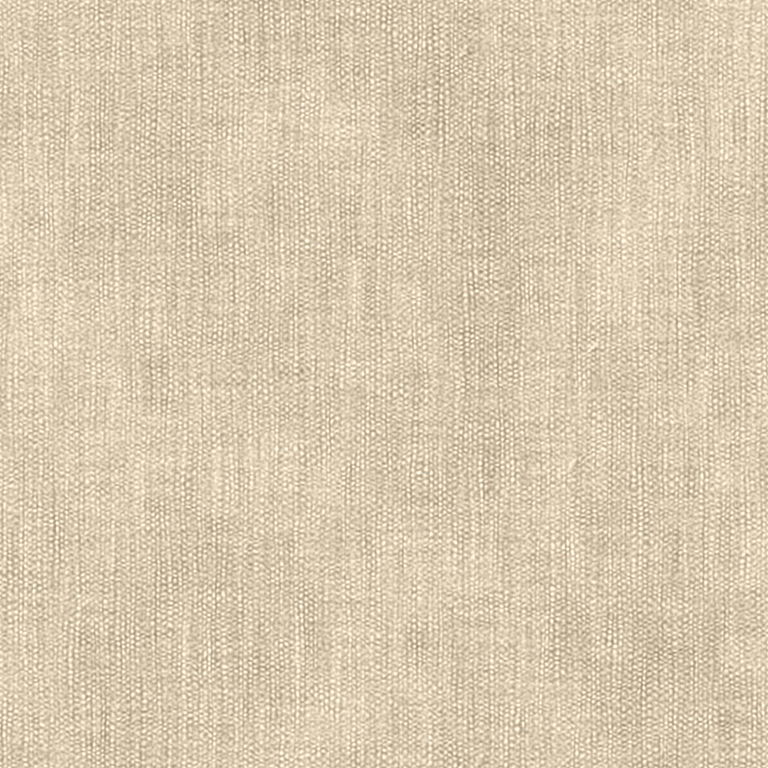
Reproduce this texture procedurally as a Shadertoy shader.

```glsl
// Plain woven linen: staggered thread crossings with uneven warp and weft,
// faint vertical folds, crisp fibre grain and a few slanted slubs.
// All tone layers are summed and mapped along one warm beige ramp.

#define WARP_THREADS 150.0
#define WEFT_THREADS 128.0
#define WEAVE_DEPTH 1.5
#define RIB_DEPTH 0.65
#define WARP_VARIATION 1.15
#define WEFT_VARIATION 0.9
#define FOLD_DEPTH 0.75
#define GRAIN_DEPTH 2.5
#define CONTRAST 0.068
#define LINEN vec3(0.848, 0.788, 0.688)
#define SLUBS 9

const float PI = 3.14159265;

vec2 hash22(vec2 p) {
    vec3 q = fract(p.xyx * vec3(0.1031, 0.1030, 0.0973));
    q += dot(q, q.yzx + 33.33);
    return fract((q.xx + q.yz) * q.zy);
}

float cornerSlope(vec2 cell, vec2 offset) {
    float angle = 2.0 * PI * hash22(cell).x;
    return dot(vec2(cos(angle), sin(angle)), offset);
}

float gradientNoise(vec2 p) {
    vec2 cell = floor(p), f = fract(p);
    vec2 w = f * f * f * (f * (f * 6.0 - 15.0) + 10.0);
    vec2 e = vec2(1.0, 0.0);
    float low = mix(cornerSlope(cell, f), cornerSlope(cell + e, f - e), w.x);
    float high = mix(cornerSlope(cell + e.yx, f - e.yx),
                     cornerSlope(cell + e.xx, f - e.xx), w.x);
    return mix(low, high, w.y);
}

// Broad creases, longer along the warp than across it
float foldTone(vec2 uv) {
    return gradientNoise(uv * vec2(5.0, 2.4) + 17.3)
         + 0.6 * gradientNoise(uv * vec2(12.0, 7.0) + 51.7);
}

// Staggered bumps and gaps; each warp thread stands out by its own amount
float weaveTone(vec2 uv, vec2 thread, float strength) {
    float crossing = cos(PI * thread.x) * cos(2.0 * PI * thread.y);
    float relief = 1.0 + 1.8 * gradientNoise(vec2(thread.x * 0.6, uv.y * 9.0) + 31.0);
    float rib = cos(2.0 * PI * thread.x) * relief;
    return strength * (WEAVE_DEPTH * crossing + RIB_DEPTH * rib);
}

// Uneven yarn: thin streaks along each thread, some of them bright
float yarnTone(vec2 uv, vec2 thread) {
    float warp = gradientNoise(vec2(thread.x * 1.1, uv.y * 9.0) + 91.0);
    float weft = gradientNoise(vec2(uv.x * 12.0, thread.y * 1.1) + 143.0);
    float streak = gradientNoise(vec2(thread.x * 0.7, uv.y * 4.0) + 211.0);
    return WARP_VARIATION * (warp + 2.0 * max(streak - 0.25, 0.0))
         + WEFT_VARIATION * weft;
}

// Short thick places in the yarn, lit on one side and shaded on the other
float slubTone(vec2 uv) {
    float tone = 0.0;
    for (int i = 0; i < SLUBS; i++) {
        vec2 seed = vec2(float(i) * 3.7 + 5.0, 27.0);
        vec2 shape = hash22(seed + 61.0);
        vec2 d = uv - hash22(seed);
        float angle = mix(0.6, 1.2, shape.x);
        vec2 along = vec2(cos(angle), sin(angle));
        float s = dot(d, along) / mix(0.006, 0.014, shape.y);
        float t = dot(d, vec2(-along.y, along.x)) / 0.0028;
        float shade = exp(-t * t) - 0.6 * exp(-(t + 1.6) * (t + 1.6));
        tone += mix(0.8, 2.2, shape.y) * exp(-s * s) * shade;
    }
    return tone;
}

void mainImage(out vec4 fragColor, in vec2 fragCoord) {
    vec2 uv = fragCoord / iResolution.y;

    // Threads wander from a straight grid, more along the warp than across it
    vec2 wander = vec2(gradientNoise(uv * vec2(30.0, 7.0) + 7.0),
                       gradientNoise(uv * vec2(12.0, 24.0) + 37.0));
    wander += vec2(0.3, 0.6) * vec2(gradientNoise(uv * vec2(80.0, 35.0) + 71.0),
                                    gradientNoise(uv * 75.0 + 119.0));
    vec2 thread = uv * vec2(WARP_THREADS, WEFT_THREADS) + 0.8 * wander;

    // The weave shows most in shaded folds and fades when too fine to resolve
    float fold = foldTone(uv);
    float patchiness = gradientNoise(uv * vec2(34.0, 26.0) + 83.0);
    float resolved = 1.0 - smoothstep(0.35, 0.6, WARP_THREADS / iResolution.y);
    float strength = resolved * (1.0 + 0.9 * patchiness - 0.4 * fold);

    float grain = gradientNoise(uv * vec2(215.0, 225.0) + 19.0);
    float tone = weaveTone(uv, thread, strength) + yarnTone(uv, thread)
               + FOLD_DEPTH * fold + GRAIN_DEPTH * grain + slubTone(uv);

    fragColor = vec4(clamp(LINEN + CONTRAST * tone, 0.0, 1.0), 1.0);
}
```
